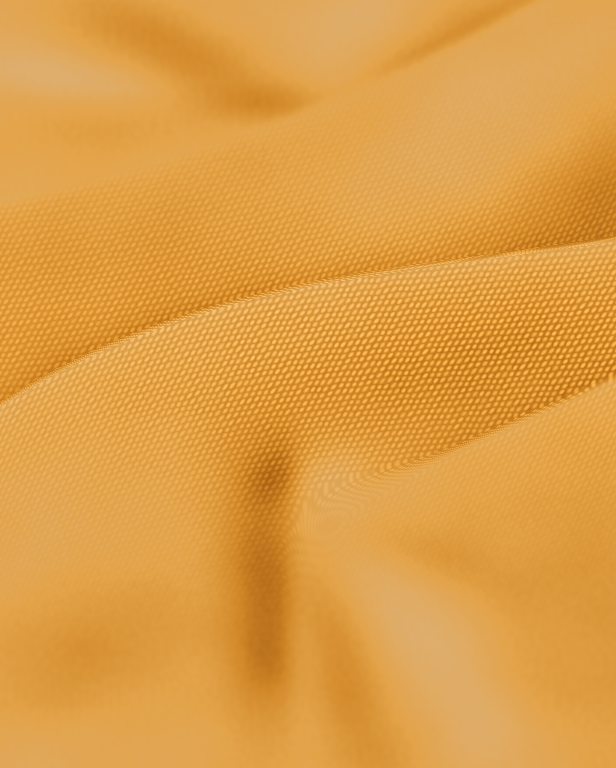
A WebGL 2 fragment shader for this texture:

```glsl
#version 300 es
precision highp float;

uniform vec2 u_resolution;
out vec4 fragColor;

const vec3 SHADOW = vec3(0.66, 0.37, 0.06);
const vec3 AMBER = vec3(0.84, 0.54, 0.15);
const vec3 GOLD = vec3(0.912, 0.648, 0.27);
const vec3 PALE = vec3(0.895, 0.69, 0.40);
const vec3 HAZE_TINT = vec3(0.975, 0.985, 1.06);
const vec2 STITCH_PITCH = vec2(0.0114, 0.0078);
const float STITCH_CONTRAST = 1.2;
const float STITCH_SHEEN = 0.17;
const float STITCH_SLANT = 0.4;
const float FOCUS_HEIGHT = 0.56;
const float FOCUS_DEPTH = 0.19;
const float TONE_CONTRAST = 1.35;
const float MOTTLE = 0.2;

vec2 gradient(vec2 cell) {
    vec3 h = fract(cell.xyx * vec3(0.1031, 0.103, 0.0973));
    h += dot(h, h.yzx + 33.33);
    float angle = 6.2832 * fract((h.x + h.y) * h.z);
    return vec2(cos(angle), sin(angle));
}

float gradientNoise(vec2 p) {
    vec2 i = floor(p), f = fract(p);
    vec2 u = f * f * f * (f * (f * 6.0 - 15.0) + 10.0);
    vec2 e = vec2(0.0, 1.0);
    float low = mix(dot(gradient(i), f), dot(gradient(i + e.yx), f - e.yx), u.x);
    float high = mix(dot(gradient(i + e), f - e), dot(gradient(i + 1.0), f - 1.0), u.x);
    return mix(low, high, u.y);
}

// Soft tilted ellipse
float glow(vec2 p, vec2 center, vec2 radii, float angle) {
    vec2 d = p - center;
    float c = cos(angle), s = sin(angle);
    d = vec2(c * d.x + s * d.y, c * d.y - s * d.x) / radii;
    return exp(-dot(d, d));
}

// Fold ridges as heights over x
float upperRidge(float x) { return 0.733 + x * (0.17 + 0.16 * x); }
float middleRidge(float x) { return 0.473 + x * (0.519 + x * (-0.525 + 0.223 * x)); }
float rightRidge(float x) { return 0.148 + 0.361 * x; }

// Light on each fold: 0 shadow, 1 amber, 2 gold, 3 pale
float backTone(vec2 p) {
    float above = max(p.y - upperRidge(p.x), 0.0);
    float tone = 2.2 - 1.1 * exp(-above / 0.04) * smoothstep(0.5, 0.72, p.x);
    tone += 0.5 * glow(p, vec2(0.06, 0.905), vec2(0.22, 0.03), -0.12);
    tone += 0.4 * glow(p, vec2(0.57, 0.97), vec2(0.13, 0.05), 0.35);
    tone -= 0.9 * glow(p, vec2(0.29, 0.935), vec2(0.2, 0.05), -0.35);
    tone -= 0.6 * glow(p, vec2(0.42, 0.865), vec2(0.11, 0.025), 0.0);
    return tone - 0.35 * glow(p, vec2(0.15, 0.83), vec2(0.2, 0.05), 0.1);
}

float upperTone(vec2 p) {
    float above = max(p.y - middleRidge(p.x), 0.0);
    float below = max(upperRidge(p.x) - p.y, 0.0);
    float tone = 1.9 - 0.7 * exp(-above / 0.035);
    tone += 0.25 * exp(-below / 0.02);
    tone += 0.45 * glow(p, vec2(0.82, 0.89), vec2(0.24, 0.08), 0.4);
    tone += 0.3 * glow(p, vec2(0.7, 0.76), vec2(0.2, 0.06), 0.3);
    tone -= 0.75 * glow(p, vec2(1.0, 0.76), vec2(0.16, 0.07), 0.4);
    return tone - 0.25 * glow(p, vec2(0.1, 0.64), vec2(0.35, 0.12), 0.25);
}

float middleTone(vec2 p) {
    float below = max(middleRidge(p.x) - p.y, 0.0);
    float aboveRight = max(p.y - rightRidge(p.x), 0.0);
    float tone = 1.95 + 0.6 * exp(-below / 0.025);
    tone -= 0.6 * glow(p, vec2(0.75, 0.52), vec2(0.36, 0.09), 0.25);
    tone -= 0.6 * exp(-aboveRight / 0.03) * smoothstep(0.58, 0.78, p.x);
    tone += 0.25 * glow(p, vec2(0.12, 0.31), vec2(0.24, 0.13), 0.0);
    tone -= 0.55 * glow(p, vec2(0.15, 0.16), vec2(0.16, 0.08), 0.4);
    tone += 0.3 * glow(p, vec2(0.05, 0.0), vec2(0.25, 0.08), 0.0);
    // Hollow and the lit knuckle beside it
    float hollow = 1.1 * glow(p, vec2(0.43, 0.26), vec2(0.07, 0.16), 0.05);
    hollow += 0.55 * glow(p, vec2(0.46, 0.385), vec2(0.06, 0.04), 0.4);
    hollow += 0.45 * glow(p, vec2(0.43, 0.14), vec2(0.06, 0.07), 0.0);
    tone -= hollow * (1.0 - 0.75 * smoothstep(0.455, 0.51, p.x));
    return tone + 0.6 * glow(p, vec2(0.54, 0.38), vec2(0.065, 0.04), 0.3);
}

float rightTone(vec2 p) {
    float below = max(rightRidge(p.x) - p.y, 0.0);
    float tone = 1.9 + 0.4 * exp(-below / 0.035);
    tone += 0.75 * glow(p, vec2(0.72, 0.13), vec2(0.28, 0.08), -0.9);
    tone -= 0.65 * glow(p, vec2(0.54, 0.14), vec2(0.18, 0.06), -1.05);
    tone -= 0.5 * glow(p, vec2(0.68, 0.285), vec2(0.13, 0.035), -0.25);
    return tone - 0.3 * glow(p, vec2(0.98, 0.22), vec2(0.15, 0.16), 0.0);
}

// Staggered slanted stitches with dark gaps, centered around zero
float weave(vec2 p) {
    vec2 grid = p / STITCH_PITCH;
    grid += 0.35 * gradientNoise(grid * 0.4);
    grid.x += 0.5 * mod(floor(grid.y), 2.0);
    vec2 c = fract(grid) - 0.5;
    c.x -= STITCH_SLANT * c.y;
    float thread = 1.0 + 0.5 * gradientNoise(floor(grid) * 0.73);
    return thread * (smoothstep(0.58, 0.12, length(c * vec2(1.2, 0.95))) - 0.4);
}

void main() {
    vec2 p = gl_FragCoord.xy / u_resolution;

    // Cover far folds with near ones, softer away from focus
    float upperBlur = mix(0.009, 0.018, p.x);
    float upper = smoothstep(upperBlur, -upperBlur, p.y - upperRidge(p.x));
    float middle = smoothstep(0.005, -0.005, p.y - middleRidge(p.x));
    float rightBlur = mix(0.035, 0.007, smoothstep(0.5, 0.75, p.x));
    float right = smoothstep(rightBlur, -rightBlur, p.y - rightRidge(p.x));
    right *= smoothstep(0.45, 0.57, p.x);
    float tone = mix(backTone(p), upperTone(p), upper);
    tone = mix(mix(tone, middleTone(p), middle), rightTone(p), right);
    tone = 2.1 + TONE_CONTRAST * (tone - 2.0);

    // Knit follows the folds and fades out of focus
    float focus = exp(-pow((p.y - FOCUS_HEIGHT) / FOCUS_DEPTH, 2.0));
    float flow = mix(0.6 * upperRidge(p.x), 0.75 * middleRidge(p.x), middle);
    flow = mix(flow, rightRidge(p.x), right);
    float sharpness = focus * upper * mix(0.7, 1.0, middle) * mix(1.0, 0.4, right);
    sharpness *= mix(0.7, 1.0, smoothstep(0.05, 0.5, p.x));
    sharpness *= smoothstep(1.5, 3.5, STITCH_PITCH.x * u_resolution.x);
    float stitch = sharpness * weave(vec2(p.x, p.y - flow));
    tone += STITCH_CONTRAST * stitch;
    tone += MOTTLE * (gradientNoise(p * vec2(9.0, 14.0)) + 0.7 * gradientNoise(p * 90.0));

    vec3 color = mix(SHADOW, AMBER, clamp(tone, 0.0, 1.0));
    color = mix(color, GOLD, clamp(tone - 1.0, 0.0, 1.0));
    color = mix(color, PALE, clamp(tone - 2.0, 0.0, 1.0));
    color *= mix(HAZE_TINT, vec3(1.0), focus) * (1.0 + STITCH_SHEEN * stitch);
    fragColor = vec4(color, 1.0);
}
```
